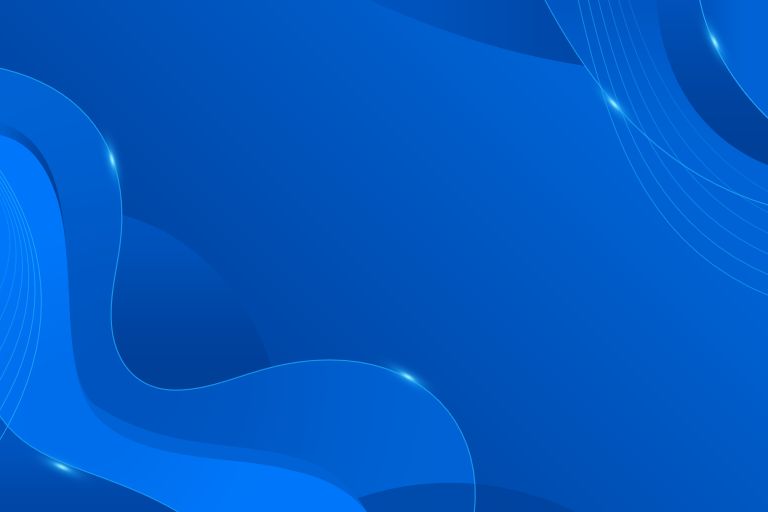
Reproduce this background procedurally as a WebGL 2 fragment shader.

```glsl
#version 300 es
precision highp float;
// Layered blue waves with glowing rims and fans of fine cyan lines.

uniform vec2 u_resolution;
out vec4 fragColor;

const float ASPECT = 1.5;      // the layout is 1.5 wide and 1 high
const int STEPS = 18;          // straight pieces per curve
const float FAN_LINES = 6.0;
const float RIM_WIDTH = 0.0022;
const float FAN_WIDTH = 0.0018;
const vec2 GLOW_SIZE = vec2(0.045, 0.013);
const vec3 NAVY = vec3(0.0, 0.25, 0.6);
const vec3 DEEP = vec3(0.0, 0.275, 0.65);
const vec3 MID = vec3(0.0, 0.33, 0.75);
const vec3 CLEAR = vec3(0.0, 0.385, 0.83);
const vec3 BRIGHT = vec3(0.0, 0.43, 0.92);
const vec3 VIVID = vec3(0.0, 0.465, 0.98);
const vec3 CYAN = vec3(0.12, 0.68, 0.98);
const vec3 SPARK = vec3(0.65, 0.97, 1.0);

// Centre and direction of each light on the rims
const vec4 GLOWS[5] = vec4[5](
    vec4(0.219, 0.688, 0.25, -1), vec4(0.797, 0.264, 0.87, -0.5),
    vec4(0.121, 0.088, 0.9, -0.4), vec4(1.199, 0.797, 0.68, -0.73),
    vec4(1.396, 0.918, 0.45, -0.9));

// Distance to a path, and parity of its crossings to the right and left
struct Path { float dist; bool right; bool left; };

vec2 p;      // current point
float px;    // size of one pixel
vec3 col;    // colour painted so far

// Adds a cubic Bezier curve, one control point per column
void extend(inout Path path, mat4x2 m) {
    vec2 from = m[0];
    for (int i = 1; i <= STEPS; i++) {
        float t = float(i) / float(STEPS), s = 1.0 - t;
        vec2 to = m * vec4(s * s * s, 3.0 * s * s * t, 3.0 * s * t * t, t * t * t);
        vec2 e = to - from, q = p - from;
        path.dist = min(path.dist, length(q - e * clamp(dot(q, e) / dot(e, e), 0.0, 1.0)));
        if ((from.y > p.y) != (to.y > p.y)) {
            if (q.x < e.x * q.y / e.y) path.right = !path.right;
            else path.left = !path.left;
        }
        from = to;
    }
}

Path curve(mat4x2 m) {
    Path path = Path(1e3, false, false);
    extend(path, m);
    return path;
}

void fill(float dist, bool inside, vec3 color, float alpha) {
    col = mix(col, color, alpha * clamp(0.5 + (inside ? dist : -dist) / px, 0.0, 1.0));
}

void stroke(float dist, float width, float alpha) {
    float ink = clamp(0.5 + (0.5 * width - dist) / px, 0.0, 1.0);
    col = mix(col, CYAN, alpha * ink * min(1.0, 1.3 * width / px));
}

// Lines blended from an outer curve to an inner one, fading inwards
void fan(mat4x2 outer, mat4x2 inner, float alpha) {
    for (float i = 0.0; i < FAN_LINES; i++) {
        float k = i / (FAN_LINES - 1.0);
        stroke(curve(outer * (1.0 - k) + inner * k).dist, FAN_WIDTH, alpha * mix(1.0, 0.4, k));
    }
}

void main() {
    p = gl_FragCoord.xy / u_resolution * vec2(ASPECT, 1);
    px = 1.0 / u_resolution.y;
    col = mix(DEEP, CLEAR, clamp((p.x + p.y - 0.8) / 1.15, 0.0, 1.0));
    float high = smoothstep(0.7, 1.1, p.y);

    // Upper right: dark wave, panel, fan, dark band and corner
    Path top = curve(mat4x2(0.703, 1.008, 0.859, 0.938, 0.996, 0.891, 1.172, 0.867));
    fill(top.dist, top.left, mix(MID, DEEP, smoothstep(0.7, 1.2, p.x)), 1.0);
    Path panel = curve(mat4x2(1.059, 1.01, 1.152, 0.834, 1.279, 0.664, 1.505, 0.598));
    fill(panel.dist, panel.left, mix(CLEAR, MID, high), 1.0);
    stroke(panel.dist, RIM_WIDTH, 0.7);
    fan(mat4x2(1.127, 1.01, 1.182, 0.766, 1.25, 0.521, 1.508, 0.42),
        mat4x2(1.225, 1.01, 1.27, 0.863, 1.348, 0.707, 1.508, 0.621), 0.6);
    Path band = curve(mat4x2(1.281, 1.01, 1.289, 0.854, 1.367, 0.727, 1.508, 0.674));
    fill(band.dist, band.left, mix(NAVY, MID, high), 1.0);
    Path corner = curve(mat4x2(1.365, 1.01, 1.379, 0.922, 1.436, 0.828, 1.508, 0.762));
    fill(corner.dist, corner.left, mix(MID, CLEAR, smoothstep(1.36, 1.46, p.x)), 1.0);
    stroke(corner.dist, RIM_WIDTH, 0.9);

    // Dome behind the large wave
    Path dome = curve(mat4x2(0.195, 0.59, 0.352, 0.566, 0.498, 0.443, 0.545, 0.229));
    fill(dome.dist, dome.right, mix(NAVY, MID, smoothstep(0.27, 0.6, p.y)), 1.0);

    // Large wave, with a dark mound across its foot
    Path wave = curve(mat4x2(-0.02, 0.871, 0.146, 0.84, 0.238, 0.736, 0.238, 0.578));
    extend(wave, mat4x2(0.238, 0.578, 0.238, 0.502, 0.217, 0.453, 0.217, 0.385));
    extend(wave, mat4x2(0.217, 0.385, 0.217, 0.297, 0.264, 0.238, 0.342, 0.238));
    extend(wave, mat4x2(0.342, 0.238, 0.439, 0.238, 0.508, 0.297, 0.645, 0.297));
    extend(wave, mat4x2(0.645, 0.297, 0.82, 0.297, 0.947, 0.18, 0.926, -0.006));
    float rise = smoothstep(0.05, 0.65, distance(p, vec2(0.25)));
    fill(wave.dist, wave.right, mix(MID, CLEAR, rise), 1.0);
    fill(0.555 - distance(p, vec2(0.879, -0.498)), true, NAVY, 0.65);
    stroke(wave.dist, RIM_WIDTH, 0.75);

    // Shadow and bright inner wave
    Path shade = curve(mat4x2(-0.01, 0.764, 0.098, 0.736, 0.121, 0.629, 0.129, 0.512));
    extend(shade, mat4x2(0.129, 0.512, 0.139, 0.395, 0.133, 0.229, 0.195, 0.203));
    extend(shade, mat4x2(0.195, 0.203, 0.332, 0.117, 0.469, 0.141, 0.586, 0.104));
    extend(shade, mat4x2(0.586, 0.104, 0.654, 0.086, 0.699, 0.033, 0.719, -0.004));
    fill(shade.dist, shade.right, mix(CLEAR, NAVY, smoothstep(0.2, 0.5, p.y)), smoothstep(-0.03, 0.12, p.x));
    Path inner = curve(mat4x2(-0.01, 0.738, 0.078, 0.727, 0.121, 0.629, 0.129, 0.512));
    extend(inner, mat4x2(0.129, 0.512, 0.141, 0.395, 0.129, 0.258, 0.186, 0.189));
    extend(inner, mat4x2(0.186, 0.189, 0.273, 0.092, 0.469, 0.111, 0.566, 0.082));
    extend(inner, mat4x2(0.566, 0.082, 0.645, 0.066, 0.693, 0.033, 0.719, -0.004));
    float sheen = smoothstep(0.05, 0.4, distance(p, vec2(0.16, 0.2)));
    fill(inner.dist, inner.right, mix(BRIGHT, VIVID, sheen), 1.0);

    // Lower left hollow and fan
    Path hollow = curve(mat4x2(-0.01, 0.203, 0.059, 0.082, 0.195, 0.092, 0.355, -0.004));
    fill(hollow.dist, hollow.right, mix(DEEP, MID, smoothstep(0.0, 0.15, p.y)), 1.0);
    stroke(hollow.dist, RIM_WIDTH, 0.7);
    fan(mat4x2(-0.01, 0.682, 0.111, 0.512, 0.111, 0.316, -0.01, 0.125),
        mat4x2(-0.01, 0.629, 0.029, 0.561, 0.029, 0.492, -0.01, 0.414), 0.8);

    // Lights on the rims
    for (int i = 0; i < 5; i++) {
        vec2 dir = normalize(GLOWS[i].zw), q = p - GLOWS[i].xy;
        vec2 g = vec2(dot(q, dir), dot(q, vec2(-dir.y, dir.x))) / GLOW_SIZE;
        col = mix(col, CYAN, 0.7 * exp(-1.5 * dot(g, g)));
        col = mix(col, SPARK, 0.9 * exp(-12.0 * dot(g, g)));
    }
    fragColor = vec4(col, 1);
}
```
